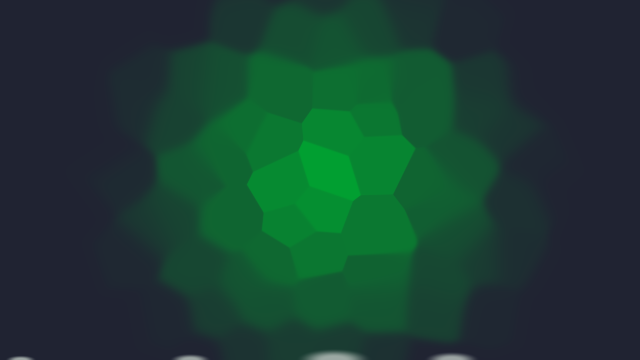
Reproduce this background procedurally as a WebGL 1 fragment shader.

```glsl
precision highp float;
uniform vec2 u_resolution;

const float CELL_SIZE = 0.135;
const vec2 GRID_ORIGIN = vec2(0.025, 0.025);
const vec2 GLOW_CENTER = vec2(0.018, 0.007);

// Irregular offset of a cell seed from its grid node
vec2 seedJitter(vec2 id) {
  float twist = id.x * id.y;
  return 0.35 * sin(vec2(3.4 * id.x + 0.9 * id.y + 5.5 * twist,
                         2.2 * id.x - 0.6 * id.y - 1.2 * twist));
}

// Glow strength, flat within each cell and blurred away from the center
float cellGlow(vec2 p) {
  vec2 q = (p - GRID_ORIGIN) / CELL_SIZE;
  vec2 node = floor(q + 0.5);
  float blur = smoothstep(0.21, 0.36, length(p - GLOW_CENTER));
  float sharpness = 70.0 * pow(0.1, blur);
  float total = 0.0;
  float weightSum = 0.0;
  for (int j = -1; j <= 1; j++) {
    for (int i = -1; i <= 1; i++) {
      vec2 id = node + vec2(float(i), float(j));
      vec2 seed = id + seedJitter(id);
      vec2 toSeed = q - seed;
      float weight = exp(-sharpness * dot(toSeed, toSeed));
      float radius = length(seed * CELL_SIZE + GRID_ORIGIN - GLOW_CENTER);
      total += weight * max(0.0, 1.0 - radius / 0.606);
      weightSum += weight;
    }
  }
  return total / max(weightSum, 1e-35);
}

// Soft pale mounds rising from the bottom edge
float paleMounds(vec2 p) {
  float cover = 0.0;
  for (int i = 0; i < 4; i++) {
    float n = float(i);
    float x = -0.831 + 0.507 * n - 0.036 * n * n;
    float size = 0.4 + 0.6 * exp(-(n - 2.2) * (n - 2.2));
    vec2 d = (p - vec2(x, -0.5)) / (size * vec2(0.1, 0.03));
    cover = max(cover, 1.0 - smoothstep(0.3, 1.1, length(d)));
  }
  return cover;
}

void main() {
  vec2 p = (gl_FragCoord.xy - 0.5 * u_resolution) / u_resolution.y;
  vec3 navy = vec3(0.125, 0.139, 0.198);
  vec3 green = vec3(0.0, 0.64, 0.19);
  vec3 pale = vec3(0.7, 0.74, 0.72);

  vec3 color = mix(navy, green, cellGlow(p));
  color = mix(color, pale, 0.85 * paleMounds(p));
  gl_FragColor = vec4(color, 1.0);
}
```
